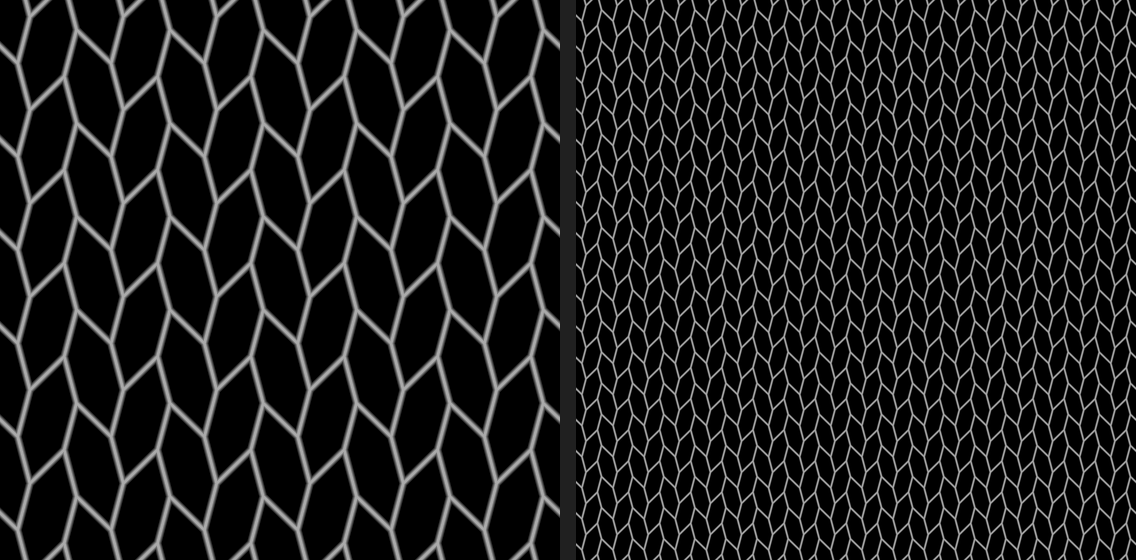
Left: one tile. Right: repeated 3 by 3.
This pattern is drawn by a WebGL 2 fragment shader. Its source:

```glsl
#version 300 es
precision highp float;
// Soft grey mesh of slanted hexagons on black, six repeats across and down.

uniform vec2 u_resolution;
out vec4 fragColor;

const float REPEATS = 6.0;
const float LINE_REACH = 0.0468;  // distance at which a line fades to black
const float LINE_CORE = 0.0095;   // half width of the flat bright centre
const vec3 BACKGROUND = vec3(0.0);
const vec3 LINE_GREY = vec3(0.665);

// Corners of the mesh within one unit cell
const vec2 LEFT_LOW = vec2(0.190, 0.321);
const vec2 LEFT_HIGH = vec2(0.321, 0.821);
const vec2 RIGHT_LOW = vec2(0.688, 0.181);
const vec2 RIGHT_HIGH = vec2(0.820, 0.681);
const vec2 STEP_X = vec2(1.0, 0.0);
const vec2 STEP_Y = vec2(0.0, 1.0);

// Distance to the nearest periodic copy of segment a-b
float wrappedSegment(vec2 p, vec2 a, vec2 b) {
    vec2 offset = p - 0.5 * (a + b);
    offset -= floor(offset + 0.5);
    vec2 halfEdge = 0.5 * (b - a);
    float along = clamp(dot(offset, halfEdge) / dot(halfEdge, halfEdge), -1.0, 1.0);
    return length(offset - along * halfEdge);
}

// Upright zigzag through two corners, half a cell apart in height
float zigzag(vec2 p, vec2 low, vec2 high) {
    return min(wrappedSegment(p, low, high),
               wrappedSegment(p, high - STEP_Y, low));
}

float meshDistance(vec2 p) {
    float uprights = min(zigzag(p, LEFT_LOW, LEFT_HIGH),
                         zigzag(p, RIGHT_LOW, RIGHT_HIGH));
    float rising = wrappedSegment(p, LEFT_HIGH - STEP_Y, RIGHT_LOW);
    float falling = wrappedSegment(p, RIGHT_HIGH, LEFT_LOW + STEP_X);
    return min(uprights, min(rising, falling));
}

// Flat core with a linear fade on both sides
float softLine(float dist, float core, float reach) {
    return clamp((reach - dist) / (reach - core), 0.0, 1.0);
}

void main() {
    vec2 cell = gl_FragCoord.xy / u_resolution * REPEATS;
    float coverage = softLine(meshDistance(cell), LINE_CORE, LINE_REACH);
    fragColor = vec4(mix(BACKGROUND, LINE_GREY, coverage), 1.0);
}
```
